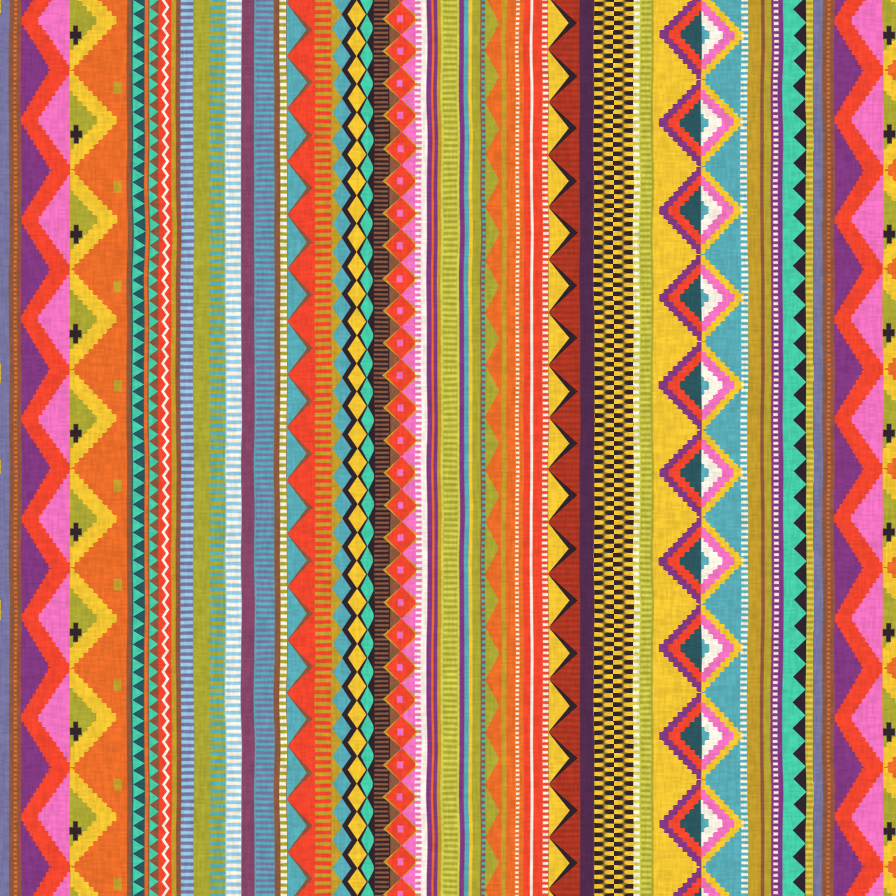
This pattern is drawn by a three.js fragment shader. Its source:

```glsl
// Woven folk stripes: zigzags, triangles, diamonds and combs in bright vertical bands.
varying vec2 vUv;

const vec3 RED = vec3(.93, .27, .18), ORANGE = vec3(.90, .42, .16), YELLOW = vec3(.93, .76, .20);
const vec3 MUSTARD = vec3(.75, .60, .17), OLIVE = vec3(.66, .64, .20), LIME = vec3(.80, .79, .32);
const vec3 TEAL = vec3(.34, .66, .70), MINT = vec3(.27, .79, .65), SKY = vec3(.58, .78, .87);
const vec3 SLATE = vec3(.46, .45, .62), PURPLE = vec3(.50, .22, .50), PINK = vec3(.93, .44, .74);
const vec3 BROWN = vec3(.54, .34, .24), BRICK = vec3(.62, .20, .13), PINE = vec3(.17, .33, .36);
const vec3 DARK = vec3(.19, .14, .17), CREAM = vec3(.96, .93, .87);

float x, y;   // thread position, 768 threads per canvas side, y downward
vec3 cloth;

float hash(vec2 p) {
  vec3 q = fract(p.xyx * .1031);
  q += dot(q, q.yzx + 33.33);
  return fract((q.x + q.y) * q.z);
}

float noise(vec2 p) {
  vec2 i = floor(p), f = smoothstep(0., 1., fract(p));
  return mix(mix(hash(i), hash(i + vec2(1, 0)), f.x),
             mix(hash(i + vec2(0, 1)), hash(i + 1.), f.x), f.y);
}

// Triangle wave down the cloth: 0 at each centre, 1 halfway between
float wave(float period, float centre) {
  return 2. * abs(fract((y - centre) / period + .5) - .5);
}

float stair(float v, float n) {
  return (floor(v * n) + smoothstep(.75, 1., fract(v * n))) / n;
}

// Positive distance is inside
void fill(float d, vec3 col) { cloth = mix(cloth, col, smoothstep(-.8, .8, d)); }

// Paints everything right of a start
void band(float start, vec3 col) { fill(x - start, col); }

void line(float a, float b, vec3 col) { fill(min(x - a, b - x), col); }

void comb(float a, float b, float period, vec3 col) {
  fill(min(min(x - a, b - x), (.5 - wave(period, 0.)) * period * .5), col);
}

void teeth(float base, float apex, float period, float centre, vec3 col) {
  float side = sign(apex - base);
  fill(min((x - base) * side, (apex - x) * side - abs(apex - base) * wave(period, centre)), col);
}

void diamonds(float mid, float halfWidth, float period, float centre, vec3 col) {
  fill(halfWidth * (1. - wave(period, centre)) - abs(x - mid), col);
}

void main() {
  vec2 p = vec2(vUv.x, 1. - vUv.y) * 768.;
  x = mod(p.x + 1.4 * (noise(p * .025) - .5), 697.);
  y = p.y + 1.4 * (noise(p * .03 + 50.) - .5);
  cloth = SLATE;

  // Stepped zigzag and yellow peaks
  band(8., BROWN); comb(12., 14.5, 4., ORANGE);
  band(18., RED);
  float zig = stair(wave(85.33, 103.), 10.);
  fill(min(x - 18., 18. + 26. * zig - x), PURPLE);
  fill(x - 33. - 30. * zig, PINK);
  band(60., ORANGE);
  fill(min(x - 60., 100. - 40. * zig - x), YELLOW);
  fill(min(x - 60., 83. - 40. * zig - x), OLIVE);
  float crossY = 42.67 * wave(85.33, 115.);
  fill(max(min(5. - abs(x - 65.), 3. - crossY), min(2. - abs(x - 65.), 8. - crossY)), DARK);
  fill(min(3.5 - abs(x - 101.), 5. - 42.67 * wave(85.33, 75.)), MUSTARD);

  // Small teeth and wavy cords
  band(109., BROWN); band(113., PINE); teeth(114., 124., 12., 6., MINT);
  band(124., ORANGE); band(127., BROWN); teeth(128., 136., 12., 0., MINT);
  band(136., RED); fill(1.4 - abs(x - 140. - 4. * wave(12., 0.)), CREAM);
  band(147., MUSTARD); band(151., BROWN);

  // Blue and olive ladders
  band(155., SLATE); comb(155., 166., 6., SKY);
  band(166., OLIVE); comb(180., 193., 6.4, TEAL);
  band(193., SKY); comb(194., 207., 6.4, CREAM);
  band(207., PURPLE * .6 + BROWN * .4); band(218., TEAL); comb(219., 235., 5., SLATE);
  band(235., BROWN); band(240., OLIVE); comb(240., 246., 6., CREAM);

  // Teal teeth on red
  band(246., RED); teeth(246., 268., 45.5, 25., BROWN); teeth(246., 263., 45.5, 25., TEAL);
  comb(270., 284., 6.7, MUSTARD);

  // Harlequin columns
  band(284., MUSTARD); band(293., DARK);
  diamonds(293., 8., 24., 0., TEAL);
  diamonds(306., 8., 24., 12., YELLOW);
  diamonds(315., 6., 24., 0., MINT);
  band(320., DARK); comb(321., 333., 4., BROWN);

  // Red lozenges on pink
  band(334., BROWN); band(343., PINK);
  diamonds(344., 16., 27.8, 16., MUSTARD); diamonds(344., 13., 27.8, 16., RED);
  fill(min(2.5 - abs(x - 343.), 3. - 13.9 * wave(27.8, 16.)), PINK);
  comb(356., 362., 5., CREAM);
  band(361., CREAM); band(366., PURPLE); line(370., 372., ORANGE);

  // Lime braid and olive teeth
  band(375., MUSTARD); band(378., LIME); comb(380., 392., 5., OLIVE);
  band(394., PURPLE); band(398., TEAL); band(402., YELLOW); band(405., OLIVE);
  band(412., BROWN); comb(413., 417., 5., TEAL);
  band(417., ORANGE); teeth(416., 428., 45., 20., OLIVE);
  band(430., MUSTARD); band(434., ORANGE); comb(442., 445., 4., CREAM);
  band(449., RED); line(454.5, 457., CREAM); comb(465., 471., 5., CREAM);

  // Yellow teeth on brick
  band(471., BRICK); comb(472., 497., 5., BRICK * .75 + RED * .25);
  teeth(470., 495., 45., 20., DARK); teeth(470., 488., 45., 20., YELLOW);
  band(497., PURPLE * .4 + DARK * .6);

  // Basket check
  band(509., YELLOW);
  float check = (fract((x - 509.) / 17.) - .5) * (.5 - wave(8., 0.));
  fill(min(min(x - 509., 543. - x), check * 20.), DARK);
  band(543., LIME); comb(543., 548., 6., CREAM);
  band(549., OLIVE); comb(549., 558., 5., LIME);

  // Stepped diamonds split down the middle
  band(560., YELLOW); band(601., TEAL);
  float r = abs(x - 601.) / 36. + stair(wave(75.1, 30.), 9.);
  float right = smoothstep(600.2, 601.8, x);
  fill((1. - r) * 36., mix(PURPLE, YELLOW, right));
  fill((.78 - r) * 36., mix(RED, PINK, right));
  fill((.5 - r) * 36., mix(PINE, CREAM, right));
  fill((.18 - r) * 36., mix(PINE, TEAL, right));
  comb(635., 641., 5., CREAM);

  // Mustard, purple and turquoise edge
  band(641., MUSTARD); line(652., 655., BROWN); line(657., 660., OLIVE);
  band(661., PURPLE); comb(663., 667., 5., CREAM);
  band(671., MINT); teeth(691., 680., 22., 8., DARK);
  band(691., MUSTARD); comb(691., 697., 5., LIME);

  // Thread grain
  float grain = .5 * noise(p * vec2(.6, .12)) + .5 * noise(p * vec2(.15, .6) + 90.);
  gl_FragColor = vec4(cloth * (.93 + .18 * grain), 1.);
}
```
